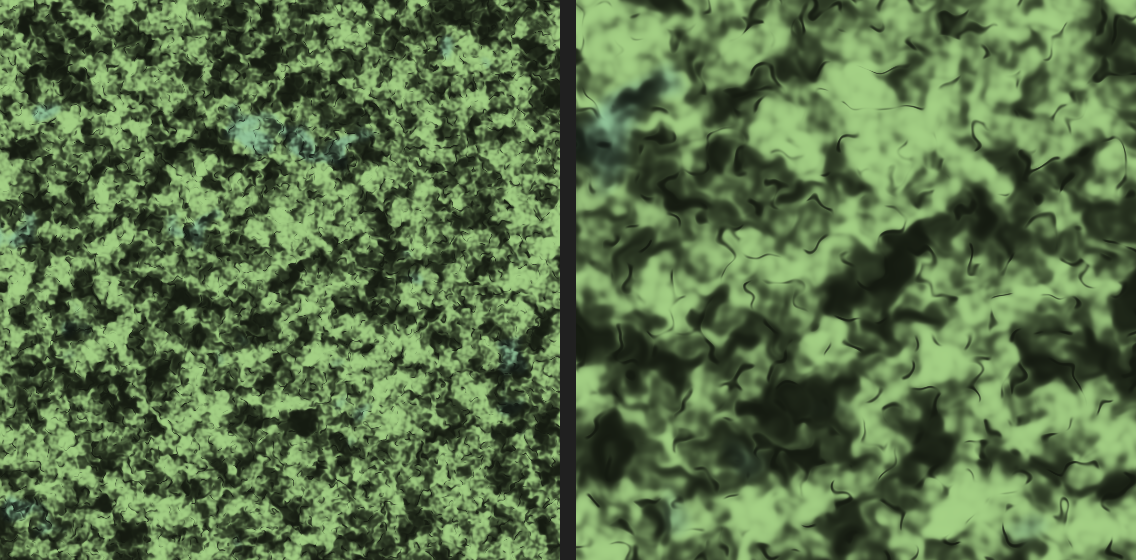
Left, the full canvas; right, a detail of the centre.
Write a WebGL 2 fragment shader that draws this texture.

```glsl
#version 300 es
precision highp float;
// Clumpy green moss with dark hollows, crumbled edges and faint bluish patches.

uniform vec2 u_resolution;
out vec4 fragColor;

// Random unit gradient for a lattice cell
vec2 gradient(ivec2 cell) {
    uvec2 q = uvec2(cell + 4096);
    uint h = q.x * 1597334677u ^ q.y * 3812015801u;
    h = (h ^ (h >> 16)) * 2246822519u;
    h = (h ^ (h >> 13)) * 3266489917u;
    h ^= h >> 16;
    float angle = float(h & 65535u) * 6.28319 / 65536.0;
    return vec2(cos(angle), sin(angle));
}

// Gradient noise, centred on zero
float noise(vec2 p) {
    vec2 cell = floor(p);
    vec2 f = p - cell;
    ivec2 i = ivec2(cell);
    vec2 w = f * f * f * (f * (f * 6.0 - 15.0) + 10.0);
    float a = dot(gradient(i), f);
    float b = dot(gradient(i + ivec2(1, 0)), f - vec2(1.0, 0.0));
    float c = dot(gradient(i + ivec2(0, 1)), f - vec2(0.0, 1.0));
    float d = dot(gradient(i + ivec2(1, 1)), f - vec2(1.0));
    return mix(mix(a, b, w.x), mix(c, d, w.x), w.y);
}

mat2 rotation(float angle) {
    float c = cos(angle), s = sin(angle);
    return mat2(c, s, -s, c);
}

// Height of the moss: clumps, leaves and crumbs, roughly normal with unit spread
float mossHeight(vec2 p) {
    vec2 crumble = vec2(noise(p * 75.0 + 11.0), noise(p * 75.0 + 57.0));
    vec2 bend = vec2(noise(p * 24.0 + 83.0), noise(p * 24.0 + 31.0));
    vec2 q = p + 0.013 * crumble + 0.016 * bend;

    float height = 1.9 * noise(rotation(0.5) * q * 7.5 + 3.0);
    height += 2.6 * noise(rotation(1.1) * q * 21.0 + 19.0);
    height += 2.6 * noise(rotation(0.3) * q * 39.0 + 41.0);
    height += 1.5 * noise(rotation(0.8) * q * 78.0 + 67.0);

    // Winding hollows between the clumps
    float hollow = noise(rotation(0.4) * q * vec2(7.0, 9.0) + 29.0);
    height += 0.25 - 1.0 * exp(-160.0 * hollow * hollow);

    // Thin broken shadows along leaf edges
    float edge = abs(noise(rotation(0.7) * q * 34.0 + 97.0));
    float broken = smoothstep(-0.05, 0.2, noise(p * 62.0 + 5.0));
    height -= 1.3 * broken * (1.0 - smoothstep(0.0, 0.09, edge));

    // Crumbs stand out on the lit leaves, less in the hollows
    float lit = smoothstep(-1.2, 0.4, height);
    return height + 0.1 + 1.3 * lit * noise(rotation(0.2) * p * 125.0 + 13.0);
}

void main() {
    vec2 p = gl_FragCoord.xy / min(u_resolution.x, u_resolution.y);

    // Even out the tones between deep shadow and bright leaf
    float tone = 1.0 / (1.0 + exp(-1.75 * mossHeight(p)));
    float light = 0.1 + 0.54 * tone + 0.18 * tone * tone;
    vec3 color = light * vec3(0.785, 1.0, 0.635);

    // Sparse bluish patches
    float patchMask = smoothstep(0.34, 0.5, noise(p * 6.0 + 45.0) + 0.3 * noise(p * 27.0));
    color = mix(color, light * vec3(0.7, 0.95, 0.74), patchMask);

    fragColor = vec4(color, 1.0);
}
```
